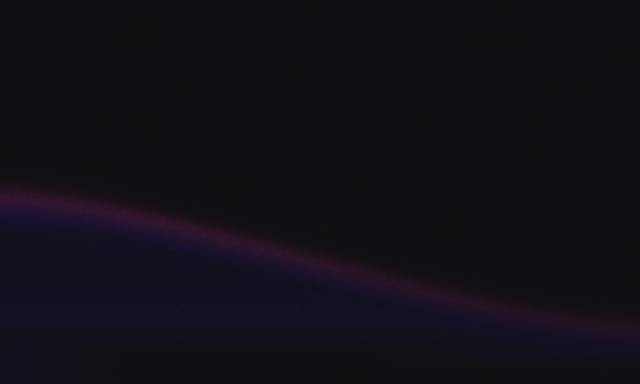
A Shadertoy shader for this background:

```glsl
const vec3 NIGHT = vec3(0.063, 0.063, 0.078);
const vec3 RED_GLOW = vec3(0.070, 0.004, 0.020);
const vec3 VIOLET_GLOW = vec3(0.062, 0.014, 0.082);
const vec3 BLUE_GLOW = vec3(0.012, 0.000, 0.075);
const vec3 INDIGO_FILL = vec3(0.010, 0.002, 0.058);
const float PI = 3.14159265;

float hash(vec2 p) {
    vec3 q = fract(vec3(p.xyx) * 0.1031);
    q += dot(q, q.yzx + 33.33);
    return fract((q.x + q.y) * q.z);
}

float bell(float d, float width) {
    float t = d / width;
    return exp(-t * t);
}

// Bell with its own width on each side of the centre
float skewBell(float d, float below, float above) {
    return bell(d, d < 0.0 ? below : above);
}

// Height of the falling wave crest
float ridge(float x) {
    return 0.31 + 0.17 * cos(PI * x) - 0.014 * sin(2.0 * PI * x);
}

// Deep colour beneath the crest, with a dark hollow near the floor
float fillAmount(vec2 uv, float d) {
    float below = 1.0 - smoothstep(-0.09, -0.02, d);
    float floorFade = smoothstep(0.07, 0.16, uv.y);
    float leftSide = 1.0 - smoothstep(0.04, 0.20, uv.x);
    float rightSide = 0.5 * smoothstep(0.55, 0.80, uv.x) * smoothstep(0.03, 0.10, uv.y);
    float lowerBand = 0.35 * bell(uv.y - 0.17, 0.06);
    float body = floorFade * (0.62 + lowerBand);
    return below * max(body, max(0.55 * leftSide, rightSide));
}

// Thin shaded fold running parallel to the crest
float foldShade(float x, float d) {
    float span = smoothstep(0.05, 0.20, x) * (1.0 - smoothstep(0.60, 0.75, x));
    return span * bell(d + 0.066, 0.009);
}

vec3 waveGlow(vec2 uv) {
    float d = uv.y - ridge(uv.x);
    float fade = mix(1.15, 0.55, smoothstep(0.0, 1.0, uv.x));
    float leftSwell = 1.0 - smoothstep(0.0, 0.30, uv.x);
    float spread = 1.0 + 0.35 * leftSwell;

    float red = skewBell(d - 0.012, 0.030, 0.026 * spread);
    float violet = skewBell(d + 0.004, 0.034, 0.024 * spread);
    float blue = skewBell(d + 0.044, 0.032, 0.028);

    vec3 glow = RED_GLOW * red * fade * (1.0 - 0.3 * leftSwell);
    glow += VIOLET_GLOW * violet * fade;
    glow += BLUE_GLOW * blue * fade * 0.75;
    glow += INDIGO_FILL * fillAmount(uv, d);
    return glow * (1.0 - 0.4 * foldShade(uv.x, d));
}

void mainImage(out vec4 fragColor, in vec2 fragCoord) {
    vec2 uv = fragCoord / iResolution.xy;
    vec3 glow = waveGlow(uv);

    // Fine grain, stronger where the light is
    vec2 cell = floor(uv * vec2(512.0, 308.0));
    float grain = hash(cell) - 0.5;
    vec3 color = NIGHT + glow * (1.0 + 0.22 * grain) + 0.004 * grain;

    fragColor = vec4(color, 1.0);
}
```
